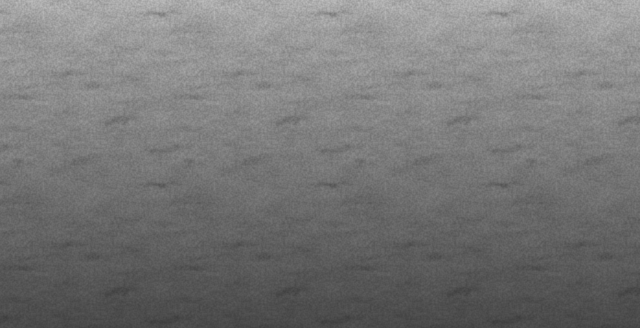
Reproduce this texture procedurally as a WebGL 2 fragment shader.

```glsl
#version 300 es
precision highp float;

uniform vec2 u_resolution;
out vec4 fragColor;

// Two pseudo-random values in 0..1 for a lattice cell
vec2 hash2(vec2 cell, float seed) {
  uvec3 h = uvec3(ivec3(vec3(cell, seed)));
  uint n = h.x * 1597u + h.y * 51749u + h.z * 7919u + 977u;
  n = (n ^ (n >> 15)) * 739981u;
  n = (n ^ (n >> 13)) * 277803u;
  n ^= n >> 16;
  uint m = (n ^ (n >> 11)) * 668265u;
  m ^= m >> 15;
  return vec2(n & 65535u, m & 65535u) / 65535.0;
}

float cornerSlope(vec2 cell, vec2 offset, vec2 period, float seed) {
  float angle = 6.2832 * hash2(mod(cell, period), seed).x;
  return dot(vec2(cos(angle), sin(angle)), offset);
}

// Gradient noise that repeats once per unit tile
float tileNoise(vec2 uv, vec2 period, float seed) {
  vec2 p = uv * period;
  vec2 i = floor(p), f = fract(p);
  vec2 u = f * f * f * (f * (f * 6.0 - 15.0) + 10.0);
  vec2 e = vec2(1.0, 0.0);
  return mix(
    mix(cornerSlope(i, f, period, seed),
        cornerSlope(i + e.xy, f - e.xy, period, seed), u.x),
    mix(cornerSlope(i + e.yx, f - e.yx, period, seed),
        cornerSlope(i + e.xx, f - e.xx, period, seed), u.x), u.y);
}

// Soft flat stains, rising slightly to the right, one per jittered cell
float stains(vec2 uv) {
  vec2 grid = vec2(4.0, 9.0);
  vec2 home = floor(uv * grid);
  float sum = 0.0;
  for (int y = -1; y <= 1; y++) {
    for (int x = -1; x <= 1; x++) {
      vec2 cell = home + vec2(x, y);
      vec2 wrapped = mod(cell, grid);
      vec2 shape = hash2(wrapped, 2.0);
      vec2 d = uv - (cell + hash2(wrapped, 1.0)) / grid;
      d.y -= d.x * mix(0.0, 0.22, shape.y);
      d /= vec2(mix(0.04, 0.1, shape.x), mix(0.014, 0.026, shape.y));
      float strength = hash2(wrapped, 3.0).x;
      sum += mix(0.15, 1.0, strength * strength) * exp(-dot(d, d));
    }
  }
  return sum;
}

void main() {
  vec2 p = gl_FragCoord.xy / u_resolution.y;
  // Square tiles anchored at the upper left
  vec2 uv = (p - vec2(0.0, 1.0)) / 0.5215;

  // Ragged stain edges
  vec2 warp = vec2(tileNoise(uv, vec2(14.0, 20.0), 4.0) * 0.045,
                   tileNoise(uv, vec2(12.0, 18.0), 5.0) * 0.022);
  float breakup = 1.0 + 0.9 * tileNoise(uv, vec2(24.0, 38.0), 6.0);
  float stain = stains(uv + warp) * breakup;

  // Broad clouding, streaks and fine grain
  float cloud = 0.07 * tileNoise(uv, vec2(3.0, 6.0), 7.0)
              + 0.07 * tileNoise(uv + warp, vec2(7.0, 19.0), 8.0)
              + 0.05 * tileNoise(uv, vec2(22.0, 34.0), 9.0);
  float grain = 0.10 * tileNoise(uv, vec2(57.0), 10.0)
              + 0.11 * tileNoise(uv, vec2(93.0), 11.0);

  // Vertical light falloff with a faint bright rim on top
  float light = mix(0.285, 0.655, p.y) + 0.025 * smoothstep(0.93, 1.0, p.y);
  float tone = light * (1.0 + cloud + grain - 0.17 * stain);
  fragColor = vec4(vec3(clamp(tone, 0.0, 1.0)), 1.0);
}
```
